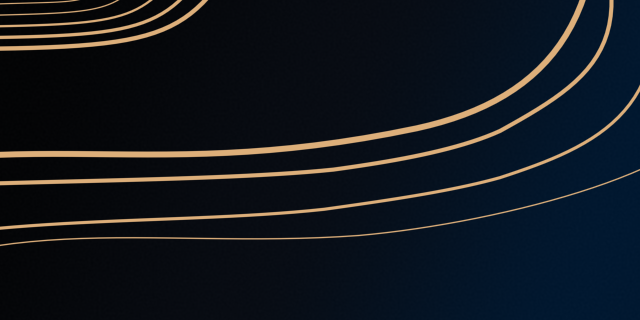
This background is drawn by a Shadertoy shader. Its source:

```glsl
// Golden contour lines sweeping over a black to navy gradient.

// Colours
const vec3 BLACK = vec3(0.014, 0.016, 0.020);
const vec3 SLATE = vec3(0.032, 0.047, 0.075);
const vec3 NAVY  = vec3(0.004, 0.095, 0.190);
const vec3 GOLD  = vec3(0.865, 0.685, 0.480);

// Lengths are in canvas heights
const float GRADIENT_TILT = 0.45;
const float SLATE_AT = 1.25;
const float NAVY_AT = 2.3;
const float GRAIN_SCALE = 120.0;
const float GRAIN_AMOUNT = 0.012;
const int CURVE_STEPS = 20;
const int NESTED_LINES = 5;
const float NESTED_DEPTH = 0.152;
const float NESTED_GAP = 0.0349;

vec2 hashGradient(vec2 cell) {
    vec3 h = fract(cell.xyx * vec3(0.1031, 0.1030, 0.0973));
    h += dot(h, h.yzx + 33.33);
    return fract((h.xx + h.yz) * h.zy) * 2.0 - 1.0;
}

float gradientNoise(vec2 p) {
    vec2 cell = floor(p), f = fract(p);
    vec2 u = f * f * (3.0 - 2.0 * f);
    float a = dot(hashGradient(cell), f);
    float b = dot(hashGradient(cell + vec2(1, 0)), f - vec2(1, 0));
    float c = dot(hashGradient(cell + vec2(0, 1)), f - vec2(0, 1));
    float d = dot(hashGradient(cell + vec2(1, 1)), f - vec2(1, 1));
    return mix(mix(a, b, u.x), mix(c, d, u.x), u.y);
}

float segmentDistance(vec2 p, vec2 a, vec2 b) {
    vec2 pa = p - a, ba = b - a;
    return length(pa - ba * clamp(dot(pa, ba) / dot(ba, ba), 0.0, 1.0));
}

// Distance to a cubic Bezier curve, taken over short chords
float curveDistance(vec2 p, vec2 a, vec2 b, vec2 c, vec2 d) {
    float nearest = 1e3;
    vec2 last = a;
    for (int i = 1; i <= CURVE_STEPS; i++) {
        float t = float(i) / float(CURVE_STEPS), s = 1.0 - t;
        vec2 next = s*s*s*a + 3.0*s*s*t*b + 3.0*s*t*t*c + t*t*t*d;
        nearest = min(nearest, segmentDistance(p, last, next));
        last = next;
    }
    return nearest;
}

// Signed distance to the four wide sweeps
float sweeps(vec2 p) {
    // Top, thickest
    vec2 join = vec2(1.302, 0.599);
    float d = curveDistance(p, vec2(-0.01, 0.516), vec2(0.391, 0.531), vec2(0.729, 0.479), join);
    d = min(d, curveDistance(p, join, vec2(1.563, 0.656), vec2(1.750, 0.779), vec2(1.828, 1.021)));
    float result = d - 0.0093;

    // Second
    join = vec2(1.042, 0.470);
    vec2 bend = vec2(1.563, 0.591);
    d = curveDistance(p, vec2(-0.01, 0.427), vec2(0.365, 0.4375), vec2(0.781, 0.443), join);
    d = min(d, curveDistance(p, join, vec2(1.224, 0.495), vec2(1.427, 0.529), bend));
    d = min(d, curveDistance(p, bend, vec2(1.771, 0.706), vec2(1.917, 0.797), vec2(1.911, 1.010)));
    result = min(result, d - 0.0064);

    // Third
    join = vec2(1.013, 0.346);
    bend = vec2(1.563, 0.445);
    d = curveDistance(p, vec2(-0.01, 0.286), vec2(0.339, 0.318), vec2(0.703, 0.3125), join);
    d = min(d, curveDistance(p, join, vec2(1.198, 0.372), vec2(1.406, 0.401), bend));
    d = min(d, curveDistance(p, bend, vec2(1.745, 0.505), vec2(1.932, 0.573), vec2(2.010, 0.745)));
    result = min(result, d - 0.0049);

    // Bottom, hairline
    join = vec2(1.120, 0.264);
    d = curveDistance(p, vec2(-0.01, 0.232), vec2(0.339, 0.284), vec2(0.703, 0.234), join);
    d = min(d, curveDistance(p, join, vec2(1.406, 0.289), vec2(1.771, 0.367), vec2(2.010, 0.474)));
    return min(result, d - 0.0021);
}

// Signed distance to the nested arcs hanging in the upper left corner
float nestedArcs(vec2 p) {
    float result = 1e3;
    for (int i = 0; i < NESTED_LINES; i++) {
        float k = float(i);
        float depth = NESTED_DEPTH - NESTED_GAP * k;
        float reach = 0.651 - 0.073 * k - 0.0052 * k * k;
        float halfWidth = max(0.0068 - 0.0016 * k, 0.0018);
        float d = curveDistance(p, vec2(-0.01, 1.0 - depth), vec2(0.6 * reach, 1.006 - depth),
                                vec2(0.82 * reach, 1.0 - 0.80 * depth), vec2(reach, 1.01));
        result = min(result, d - halfWidth);
    }
    return result;
}

void mainImage(out vec4 fragColor, in vec2 fragCoord) {
    vec2 p = fragCoord / iResolution.y;
    float edge = 0.75 / iResolution.y;

    // Diagonal gradient with fine grain
    float ramp = p.x + GRADIENT_TILT * (1.0 - p.y);
    vec3 color = mix(BLACK, SLATE, smoothstep(0.1, SLATE_AT, ramp));
    color = mix(color, NAVY, smoothstep(SLATE_AT - 0.15, NAVY_AT, ramp));
    color += GRAIN_AMOUNT * gradientNoise(p * GRAIN_SCALE);

    // Gold lines
    float lines = min(sweeps(p), nestedArcs(p));
    color = mix(color, GOLD, smoothstep(edge, -edge, lines));
    fragColor = vec4(color, 1.0);
}
```
